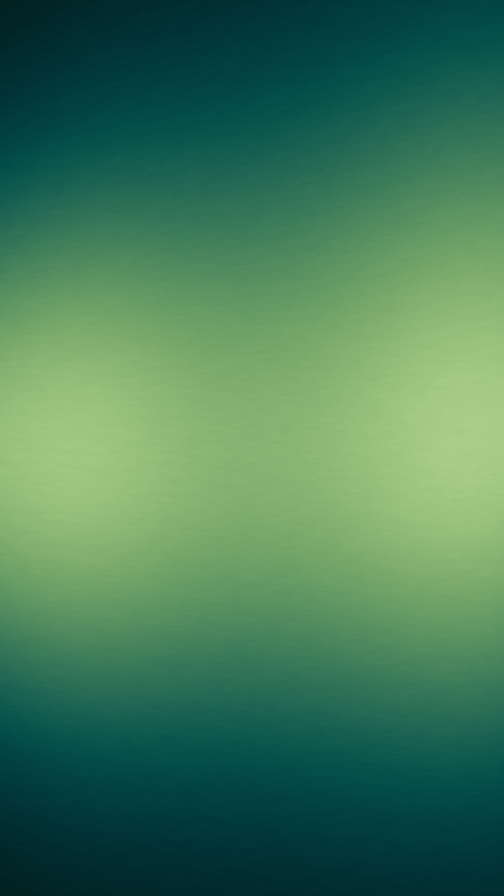
A WebGL 2 fragment shader for this background:

```glsl
#version 300 es
precision highp float;
// Soft green band of light with two glows, fading into dark teal above and below.
uniform vec2 u_resolution;
out vec4 fragColor;

float bell(float d, float width) {
    return exp(-d * d / (width * width));
}

float hash(vec2 p) {
    vec3 q = fract(vec3(p.xyx) * 0.1031);
    q += dot(q, q.yzx + 33.33);
    return fract((q.x + q.y) * q.z);
}

float valueNoise(vec2 p) {
    vec2 cell = floor(p);
    vec2 f = p - cell;
    f = f * f * (3.0 - 2.0 * f);
    float low = mix(hash(cell), hash(cell + vec2(1.0, 0.0)), f.x);
    float high = mix(hash(cell + vec2(0.0, 1.0)), hash(cell + vec2(1.0, 1.0)), f.x);
    return mix(low, high, f.y);
}

// Smooth ramp from near-black teal through forest green to pale lime.
vec3 greenRamp(float light) {
    float warm = 1.333 * (light - 0.31);
    float red = 0.5 * (warm + sqrt(warm * warm + 0.0016)) + 0.002;
    float u = light - 0.5;
    float blue = 0.357 + u * (0.29 + u * (0.15 + 2.7 * u));
    return vec3(red, light, blue);
}

void main() {
    vec2 uv = gl_FragCoord.xy / u_resolution;
    float x = uv.x;

    // Gently bent ridge, brightest at the left and right glows.
    float ridge = 0.5 - 0.03 * x + 0.045 * x * x;
    float peak = 0.69 + 0.09 * bell(x - 0.14, 0.22) + 0.115 * bell(x - 0.93, 0.26);

    // The band widens to the right, a little more above than below.
    float above = 0.293 + x * (0.21 - 0.09 * x);
    float below = 0.295 + x * (0.12 - 0.06 * x);
    float offset = uv.y - ridge;
    float width = offset > 0.0 ? above : below;
    float light = mix(0.09, peak, bell(offset, width));

    // Faint flat streaks follow the band, over a finer dither.
    vec2 flow = vec2(x * 26.0, offset / width * 85.0) + 200.0;
    float streaks = (valueNoise(flow) - 0.5) * 0.009 + (valueNoise(flow * 2.3) - 0.5) * 0.012;
    float dither = (hash(floor(uv * vec2(288.0, 512.0))) - 0.5) * 0.005;
    fragColor = vec4(clamp(greenRamp(light + streaks) + dither, 0.0, 1.0), 1.0);
}
```
